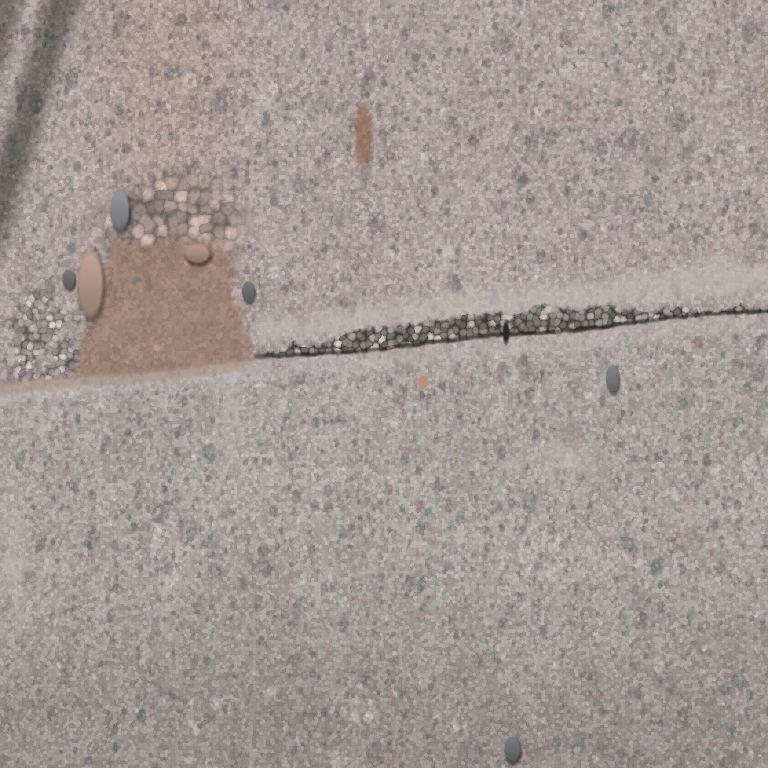
Write a WebGL 1 fragment shader that draws this texture.

```glsl
precision highp float;
uniform vec2 u_resolution;

vec2 hash2(vec2 c) {
  vec2 q = fract(c * vec2(0.1031, 0.1137));
  q += dot(q, q.yx + 31.32);
  return fract(vec2(q.x + q.y, q.x * 1.7 + q.y) * (q.yx + 17.3) * 7.13);
}

// Nearest cell: distance to its centre, then two random values of that cell.
vec3 cells(vec2 p) {
  vec2 base = floor(p);
  vec3 best = vec3(9.0);
  for (int j = -1; j <= 1; j++) {
    for (int i = -1; i <= 1; i++) {
      vec2 cell = base + vec2(float(i), float(j));
      float d = length(p - cell - 0.15 - 0.7 * hash2(cell));
      if (d < best.x) best = vec3(d, hash2(cell + 71.0));
    }
  }
  return best;
}

// Soft large-scale variation in -1..1.
float waves(vec2 p) {
  float sum = 0.0, gain = 0.5;
  for (int i = 0; i < 5; i++) {
    sum += gain * sin(p.x + 1.7 * sin(p.y * 0.8)) * sin(p.y + 1.3 * sin(p.x * 0.9));
    p = mat2(1.5, 1.1, -1.1, 1.5) * p + 2.3;
    gain *= 0.62;
  }
  return sum;
}

float band(float x, float lo, float hi, float soft) {
  return smoothstep(lo - soft, lo + soft, x) * (1.0 - smoothstep(hi - soft, hi + soft, x));
}

float ellipse(vec2 p, vec2 centre, vec2 radius, float soft) {
  return 1.0 - smoothstep(1.0 - soft, 1.0 + soft, length((p - centre) / radius));
}

// Scattered stones blended over a base colour.
vec3 addStones(vec3 base, vec2 p, float scale, float density, float strength) {
  vec3 c = cells(p * vec2(scale, scale * 0.72) + waves(p * scale * 1.6) * 0.16);
  float radius = 0.14 + 0.24 * c.z;
  float soft = 0.04 + scale / u_resolution.y;
  float mask = (1.0 - smoothstep(radius - soft, radius + soft, c.x)) * step(c.y, density);
  float pick = fract(c.y * 57.0 + c.z * 13.0);
  vec3 tone = mix(vec3(0.43, 0.42, 0.43), vec3(0.60, 0.51, 0.49), smoothstep(0.4, 0.8, pick));
  tone = mix(tone, vec3(0.80, 0.76, 0.73), step(0.86, pick));
  return mix(base, tone, mask * strength);
}

// Loose lit gravel.
vec3 gravel(vec2 p, float scale) {
  vec3 c = cells(p * scale + waves(p * scale) * 0.25);
  float light = 0.30 + 0.38 * c.y * c.y + 0.14 * c.z;
  return vec3(1.0, 0.95, 0.92) * light * (1.08 - 0.6 * smoothstep(0.25, 0.75, c.x));
}

// One pebble with a shadow beneath it and a lit upper side.
vec3 addPebble(vec3 base, vec2 p, vec2 centre, vec2 radius, vec3 tone) {
  base *= 1.0 - 0.45 * ellipse(p, centre - vec2(-0.002, 0.004), radius * 1.08, 0.25);
  float lit = 1.0 + 0.15 * clamp((p.y - centre.y) / radius.y, -1.0, 1.0);
  return mix(base, tone * lit, ellipse(p, centre, radius, 0.18));
}

void main() {
  vec2 uv = gl_FragCoord.xy / u_resolution;
  float broad = waves(uv * 9.0);
  float rough = waves(uv * 75.0);
  float seam = uv.y - 0.497 - 0.097 * uv.x - 0.002 * sin(uv.x * 23.0) - 0.002 * rough;
  float upper = smoothstep(-0.003, 0.003, seam);

  // Two concrete slabs
  vec3 lowerTone = mix(vec3(0.585, 0.55, 0.535), vec3(0.66, 0.63, 0.62), smoothstep(0.0, 0.32, uv.y));
  vec3 col = mix(lowerTone, vec3(0.675, 0.625, 0.61), upper);
  col += 0.022 * broad + 0.018 * waves(uv * vec2(45.0, 14.0));
  col = mix(col, vec3(0.68, 0.58, 0.52), 0.45 * ellipse(uv, vec2(0.22, 0.92), vec2(0.09, 0.18), 0.8));

  // Aggregate, coarse to fine
  col = addStones(col, uv, 30.0, 0.20, 0.40);
  col = addStones(col, uv + 3.1, 58.0, 0.30, 0.50);
  col = addStones(col, uv + 7.7, 110.0, 0.42, 0.50);
  vec3 grain = cells(uv * 210.0);
  col += 0.13 * (grain.y - 0.45) + 0.06 * (0.4 - grain.x);

  // Pale worn edges and scuffs
  float right = smoothstep(0.30, 0.36, uv.x);
  float lip = band(seam, 0.025, 0.062 + 0.012 * broad, 0.014) * right;
  float lowerLip = band(seam, -0.024, -0.001, 0.008);
  col = mix(col, vec3(0.77, 0.73, 0.70), 0.60 * lip + 0.40 * lowerLip);
  float scuff = ellipse(uv, vec2(0.30, 0.45), vec2(0.017, 0.07), 0.6)
    + ellipse(uv, vec2(0.735, 0.40), vec2(0.05, 0.025), 0.7)
    + ellipse(uv, vec2(0.02, 0.27), vec2(0.017, 0.09), 0.7);
  col = mix(col, vec3(0.76, 0.74, 0.72), scuff * (0.35 + 0.3 * rough));

  // Gravel along the seam, beside the hollow and above it
  float width = 0.007 + 0.027 * band(uv.x, 0.43, 0.83, 0.10) + 0.008 * rough;
  float crack = band(seam, 0.001, width, 0.004) * right;
  float rubbleLeft = ellipse(uv, vec2(0.06, 0.55), vec2(0.055, 0.08), 0.5) * upper;
  float rubbleTop = ellipse(uv, vec2(0.225, 0.705), vec2(0.09, 0.07), 0.4);
  vec3 loose = gravel(uv, 115.0);
  col = mix(col, loose, 0.88 * crack);
  col = mix(col, loose * 1.2, 0.65 * rubbleLeft * smoothstep(-0.4, 0.3, rough));
  col = mix(col, gravel(uv, 65.0) * vec3(1.25, 1.16, 1.12), 0.55 * rubbleTop);
  col *= 1.0 - 0.45 * band(seam, 0.0, 0.005, 0.002) * right;

  // Dirt-filled hollow
  float side = 0.013 * waves(uv * 38.0);
  float rise = clamp((uv.y - 0.51) / 0.18, 0.0, 1.0);
  float dirt = band(uv.x + side, mix(0.098, 0.145, rise), mix(0.325, 0.295, rise), 0.008);
  dirt *= band(uv.y + side, 0.3, 0.685, 0.016) * upper;
  vec3 soil = vec3(0.605, 0.50, 0.445) + 0.025 * broad + 0.03 * rough + 0.07 * (grain.y - 0.5);
  col = mix(col, addStones(soil, uv + 5.0, 75.0, 0.14, 0.45), 0.92 * dirt);
  col = mix(col, vec3(0.66, 0.56, 0.50), 0.5 * band(seam, -0.012, 0.004, 0.004) * (1.0 - right));

  // Rust stain and single pebbles
  float rust = ellipse(uv + 0.003 * rough, vec2(0.473, 0.823), vec2(0.012, 0.04), 0.35);
  col = mix(col, vec3(0.59, 0.44, 0.36) + 0.06 * (grain.y - 0.5), 0.85 * rust);
  vec3 slate = vec3(0.42, 0.42, 0.43);
  vec3 tan1 = vec3(0.64, 0.54, 0.49);
  col = addPebble(col, uv, vec2(0.156, 0.727), vec2(0.012, 0.026), slate * 1.25);
  col = addPebble(col, uv, vec2(0.257, 0.670), vec2(0.016, 0.012), tan1);
  col = addPebble(col, uv, vec2(0.118, 0.630), vec2(0.016, 0.043), tan1 * 1.05);
  col = addPebble(col, uv, vec2(0.323, 0.621), vec2(0.008, 0.013), slate);
  col = addPebble(col, uv, vec2(0.089, 0.637), vec2(0.008, 0.012), slate);
  col = addPebble(col, uv, vec2(0.797, 0.508), vec2(0.008, 0.017), slate * 1.1);
  col = addPebble(col, uv, vec2(0.667, 0.025), vec2(0.010, 0.016), slate);
  col = mix(col, vec3(0.72, 0.56, 0.47), ellipse(uv, vec2(0.551, 0.502), vec2(0.006, 0.009), 0.3));
  col = mix(col, vec3(0.16), ellipse(uv, vec2(0.659, 0.567), vec2(0.004, 0.014), 0.4));

  // Slanted shadow bands in the corner
  float slant = uv.x + (1.0 - uv.y) * 0.31;
  float shade = band(slant, 0.060, 0.103, 0.016) + 0.85 * band(slant, -0.1, 0.030, 0.012);
  col *= 1.0 - 0.36 * shade;

  gl_FragColor = vec4(clamp(col, 0.0, 1.0), 1.0);
}
```
